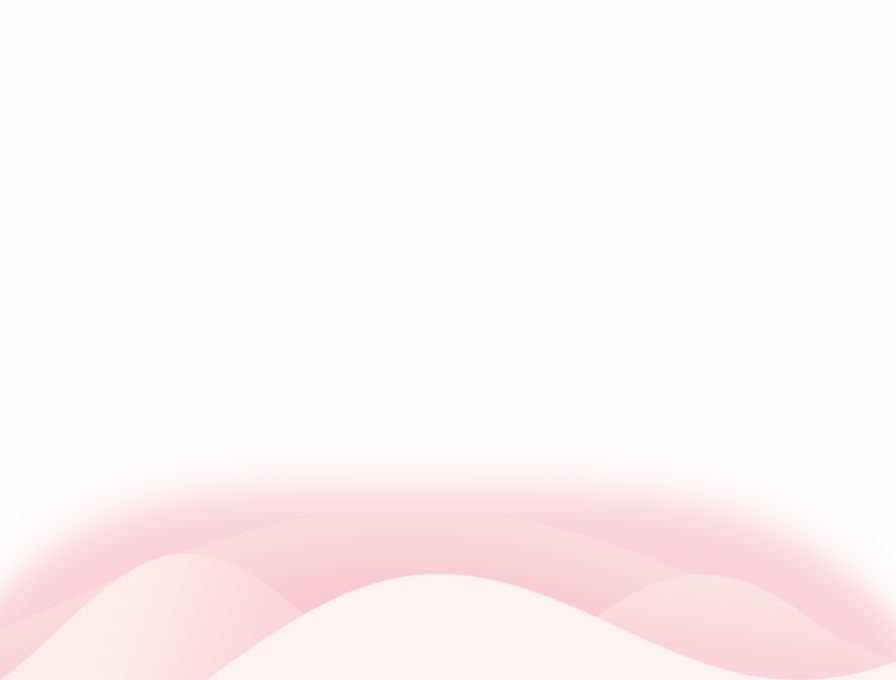
Give the GLSL for this background, as a Shadertoy shader.

```glsl
// Hills: crest position, then (amplitude, frequency) of the left and right slopes
const vec2 BACK_CREST = vec2(0.456, 0.254);
const vec4 BACK_SLOPES = vec4(0.150, 3.9, 0.148, 3.9);
const vec2 LEFT_CREST = vec2(0.208, 0.186);
const vec4 LEFT_SLOPES = vec4(0.112, 11.0, 0.112, 10.4);
const vec2 RIGHT_CREST = vec2(0.784, 0.155);
const vec4 RIGHT_SLOPES = vec4(0.116, 9.2, 0.116, 9.2);
const vec2 FRONT_CREST = vec2(0.488, 0.156);
const vec4 FRONT_SLOPES = vec4(0.160, 6.0, 0.078, 7.8);

// Glow: crest of its middle line, side falloff and softness
const vec2 GLOW_CREST = vec2(0.456, 0.280);
const vec2 GLOW_FALLOFF = vec2(3.6, 2.2);
const float GLOW_SOFTNESS = 0.021;
const float HAZE_HEIGHT = 0.12;
const float HAZE_STRENGTH = 0.03;

const vec3 SKY = vec3(0.997);
const vec3 GLOW_PINK = vec3(0.980, 0.815, 0.855);
const vec3 BACK_TOP = vec3(0.979, 0.855, 0.865);
const vec3 BACK_DEEP = vec3(0.976, 0.780, 0.822);
const vec3 LEFT_CREAM = vec3(0.992, 0.928, 0.912);
const vec3 LEFT_PINK = vec3(0.984, 0.835, 0.853);
const vec3 RIGHT_TOP = vec3(0.982, 0.890, 0.893);
const vec3 RIGHT_DEEP = vec3(0.981, 0.830, 0.855);
const vec3 FRONT_BLUSH = vec3(0.995, 0.954, 0.950);

// Vertical depth below a cosine hill, positive inside
float hillDepth(vec2 uv, vec2 crest, vec4 slopes) {
    float dx = uv.x - crest.x;
    vec2 slope = dx < 0.0 ? slopes.xy : slopes.zw;
    return crest.y - slope.x * (1.0 - cos(slope.y * dx)) - uv.y;
}

float coverage(float depth) {
    float width = fwidth(depth);
    return smoothstep(-width, width, depth);
}

// Soft band of light following a broad, flattened arch
float glowHeight(vec2 uv) {
    float dx = uv.x - GLOW_CREST.x;
    float falloff = dx < 0.0 ? GLOW_FALLOFF.x : GLOW_FALLOFF.y;
    return uv.y - GLOW_CREST.y + falloff * dx * dx * dx * dx;
}

void mainImage(out vec4 fragColor, in vec2 fragCoord) {
    vec2 uv = fragCoord / iResolution.xy;

    // Sky, faint haze and pink glow
    float height = glowHeight(uv);
    float haze = HAZE_STRENGTH * smoothstep(HAZE_HEIGHT, 0.0, height);
    float glow = 1.0 / (1.0 + exp(clamp(height / GLOW_SOFTNESS, -30.0, 30.0)));
    vec3 color = mix(SKY, GLOW_PINK, max(glow, haze));

    // Wide back hill
    float back = hillDepth(uv, BACK_CREST, BACK_SLOPES);
    vec3 backColor = mix(BACK_TOP, BACK_DEEP, smoothstep(0.0, 0.15, back));
    color = mix(color, backColor, coverage(back));

    // Left hill, cream fading to pink along a slight diagonal
    float left = hillDepth(uv, LEFT_CREST, LEFT_SLOPES);
    float leftFade = smoothstep(0.10, 0.34, uv.x + 0.25 * (0.1 - uv.y));
    float leftMask = coverage(left) * step(uv.x, FRONT_CREST.x);
    color = mix(color, mix(LEFT_CREAM, LEFT_PINK, leftFade), leftMask);

    // Right hill, darker towards its foot
    float right = hillDepth(uv, RIGHT_CREST, RIGHT_SLOPES);
    float rightFade = smoothstep(0.16, 0.03, uv.y + 0.2 * (uv.x - RIGHT_CREST.x));
    float rightMask = coverage(right) * step(FRONT_CREST.x, uv.x);
    color = mix(color, mix(RIGHT_TOP, RIGHT_DEEP, rightFade), rightMask);

    // Pale front hill
    float front = hillDepth(uv, FRONT_CREST, FRONT_SLOPES);
    color = mix(color, FRONT_BLUSH, coverage(front));

    fragColor = vec4(color, 1.0);
}
```
